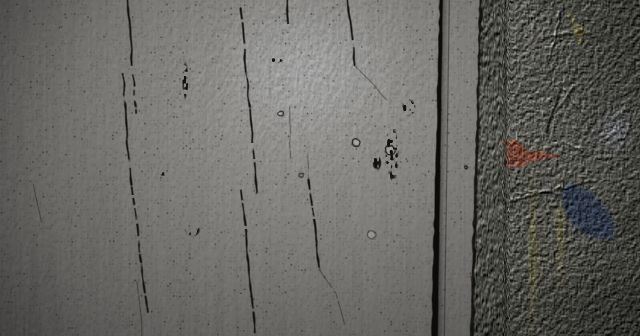
A WebGL 2 fragment shader for this texture:

```glsl
#version 300 es
precision highp float;
uniform vec2 u_resolution;
out vec4 fragColor;

#define ASPECT 1.91
#define GLOW_CENTRE vec2(0.91, 0.79)
#define GLOW_GAIN 0.075
#define CRACK_WIDTH 0.0028
#define SPECK_GRID 105.0
#define WALL_GRAIN 105.0
#define WALL_RELIEF 0.95
#define PAINT_TINT vec3(1.0, 0.99, 0.965)
#define WALL_TINT vec3(1.0, 1.0, 0.93)
#define INK vec3(0.045, 0.045, 0.04)

// Segments as start and end points
const vec4 CRACKS[10] = vec4[10](
  vec4(.381, 1, .405, .664), vec4(.367, .78, .38, .577),
  vec4(.38, .577, .413, .285), vec4(.413, .285, .44, .072),
  vec4(.719, .975, .741, .714), vec4(.741, .714, .769, .428),
  vec4(.721, .433, .761, .01), vec4(.858, 1, .858, .905),
  vec4(1.037, 1, 1.06, .806), vec4(.923, .465, .953, .199));
const vec4 HAIRLINES[7] = vec4[7](
  vec4(1.06, .806, 1.157, .7), vec4(.918, .56, .923, .465),
  vec4(.953, .199, 1.002, .129), vec4(1.002, .129, 1.027, .035),
  vec4(.863, .68, .868, .53), vec4(.102, .45, .122, .34),
  vec4(.41, .16, .425, 0));
// Centre, radius, strength
const vec4 RINGS[6] = vec4[6](
  vec4(1.062, .575, .011, .9), vec4(1.164, .552, .014, .95),
  vec4(1.109, .301, .012, .5), vec4(.838, .662, .008, .8),
  vec4(.9, .478, .006, .7), vec4(1.39, .502, .004, 1));
// Centre, half extents
const vec4 CHIPS[7] = vec4[7](
  vec4(.553, .76, .009, .055), vec4(1.17, .54, .02, .085),
  vec4(1.22, .68, .02, .024), vec4(1.125, .515, .013, .022),
  vec4(.575, .315, .022, .018), vec4(.822, .82, .022, .007),
  vec4(.495, .482, .02, .006));
const vec4 SCRATCHES[7] = vec4[7](
  vec4(1.52, .405, 1.78, .47), vec4(1.54, .43, 1.67, .43),
  vec4(1.62, .89, 1.73, .91), vec4(1.64, .83, 1.67, .97),
  vec4(1.66, .75, 1.74, .67), vec4(1.71, .75, 1.67, .69),
  vec4(1.69, .58, 1.73, .55));

float hash(vec2 p) {
  vec3 q = fract(vec3(p.xyx) * 0.1031);
  q += dot(q, q.yzx + 33.33);
  return fract((q.x + q.y) * q.z);
}

float noise(vec2 p) {
  vec2 i = floor(p), f = fract(p);
  f *= f * (3.0 - 2.0 * f);
  return mix(mix(hash(i), hash(i + vec2(1, 0)), f.x),
             mix(hash(i + vec2(0, 1)), hash(i + 1.0), f.x), f.y);
}

// Lit bumps: height difference along the light direction
float relief(vec2 p) {
  vec2 lit = p + vec2(-0.4, 0.5);
  return noise(p) - noise(lit) + 0.6 * (noise(p * 2.1) - noise(lit * 2.1));
}

float fill(float d) {
  float px = 1.0 / u_resolution.y;
  return 1.0 - smoothstep(-px, px, d);
}

float segment(vec2 p, vec4 s) {
  vec2 a = p - s.xy, b = s.zw - s.xy;
  return length(a - b * clamp(dot(a, b) / dot(b, b), 0.0, 1.0));
}

float blob(vec2 p, vec2 centre, vec2 size) {
  vec2 d = (p - centre) / size;
  return exp(-dot(d, d));
}

vec3 paintedBoard(vec2 p, float light) {
  float worn = blob(p, GLOW_CENTRE, vec2(.34, .25));
  vec3 c = PAINT_TINT * (light + 0.025 * (noise(p * vec2(150, 5)) - 0.5));
  c += GLOW_GAIN * blob(p, GLOW_CENTRE, vec2(.22, .18)) * vec3(.9, 1, 1.15);
  c += relief(p * vec2(120, 75)) * (0.025 + 0.07 * worn);

  // Scattered specks
  vec2 grid = p * SPECK_GRID, cell = floor(grid);
  float pick = hash(cell + 7.0);
  vec2 shift = 0.3 + 0.4 * vec2(hash(cell), hash(cell + 41.0));
  float speck = fill((length(fract(grid) - shift) - 0.22) / SPECK_GRID);
  c *= 1.0 - speck * step(0.76, pick) * (0.16 + 0.3 * step(0.975, pick));

  // Cracks and hairlines, broken along their length
  vec2 w = p + vec2(0.005 * (noise(vec2(p.y * 28.0, 3)) - 0.5), 0);
  float ink = 0.0, solid = smoothstep(0.12, 0.3, noise(p * vec2(15, 65)));
  float width = CRACK_WIDTH * (0.5 + 0.8 * noise(p.yy * 35.0));
  for (int i = 0; i < 10; i++) ink = max(ink, solid * fill(segment(w, CRACKS[i]) - width));
  for (int i = 0; i < 7; i++) ink = max(ink, 0.5 * solid * fill(segment(w, HAIRLINES[i]) - 0.0012));

  // Blisters and chipped clusters
  for (int i = 0; i < 6; i++) {
    vec4 r = RINGS[i];
    float d = length(p - r.xy) + 0.004 * (noise(p * 130.0) - 0.5) - r.z;
    ink = max(ink, r.w * fill(abs(d) - 0.002));
    c += 0.08 * fill(d);
  }
  float flakes = smoothstep(0.53, 0.68, noise(p * vec2(125, 95)));
  for (int i = 0; i < 7; i++)
    ink = max(ink, flakes * smoothstep(0.25, 0.6, blob(p, CHIPS[i].xy, CHIPS[i].zw)));
  return mix(c, INK, ink * 0.95);
}

vec3 roughWall(vec2 p, float light) {
  float border = 1.0 - smoothstep(1.495, 1.525, p.x);
  float bumps = relief(p * WALL_GRAIN * mix(vec2(1), vec2(1.25, .65), border));
  vec3 c = WALL_TINT * (light * (0.72 - 0.08 * border) + 0.05 * (noise(p * 9.0) - 0.5));

  // Worn paint stains
  float rag = 0.025 * (noise(p * 45.0) - 0.5);
  vec2 t = p - vec2(1.505, .54);
  float wedge = max(-t.x, abs(t.y) - 0.045 + 0.32 * t.x) + rag;
  c = mix(c, vec3(.46, .24, .18), 0.8 - 0.8 * smoothstep(-0.01, 0.01, wedge));
  vec2 q = mat2(.7, .7, -.7, .7) * (p - vec2(1.75, .37));
  float patchArea = blob(q.yx, vec2(0), vec2(.055, .11)) + rag * 6.0;
  c = mix(c, vec3(.16, .2, .27), 0.85 * smoothstep(0.25, 0.6, patchArea));
  c = mix(c, vec3(.43, .45, .48), 0.6 * blob(p, vec2(1.83, .61), vec2(.04, .05)));
  float runs = blob(p, vec2(1.59, .25), vec2(.013, .17));
  runs = max(runs, blob(p, vec2(1.67, .3), vec2(.012, .13)));
  runs = max(runs, fill(segment(p + rag, vec4(1.7, .96, 1.74, .88)) - 0.007));
  c = mix(c, vec3(.43, .4, .23), 0.55 * runs);

  // Pale scratches with a shadow beside them
  vec2 s = p + rag * 0.4;
  for (int i = 0; i < 7; i++) {
    c += 0.14 * fill(segment(s, SCRATCHES[i]) - 0.003);
    c -= 0.16 * fill(segment(s + vec2(-.004, .007), SCRATCHES[i]) - 0.003);
  }
  c *= 1.0 - 0.7 * fill(segment(s, vec4(1.635, .61, 1.665, .71)) - 0.004);
  return c * (1.0 + bumps * WALL_RELIEF) + bumps * 0.04;
}

void main() {
  vec2 p = gl_FragCoord.xy / u_resolution * vec2(ASPECT, 1);
  float light = 0.23 + 0.33 * blob(p, vec2(.92, .7), vec2(1.1, .87));
  light *= 1.0 - 0.2 * smoothstep(0.75, 1.15, length(p - vec2(.955, .5)));

  // Slanted joints between door, frame and wall
  float wobble = 0.004 * (noise(vec2(p.y * 45.0, 9)) - 0.5);
  float gapLeft = mix(1.287, 1.312, p.y) + wobble, gapRight = mix(1.307, 1.322, p.y);
  float frameRight = mix(1.405, 1.432, p.y) + wobble;
  vec3 c = paintedBoard(p, light);
  float bevel = smoothstep(0.0, 0.022, p.x - gapRight);
  c *= mix(1.0, 0.72 + 0.28 * bevel, step(gapRight, p.x));
  c *= 1.0 - 0.45 * fill(abs(p.x - gapRight - 0.019) - 0.0015);
  c = mix(c, INK, fill(max(gapLeft - p.x, p.x - gapRight)));
  c = mix(roughWall(p, light), c, fill(p.x - frameRight));
  float chipped = 0.002 + 0.004 * noise(vec2(p.y * 60.0, 2));
  c = mix(c, INK, 0.85 * fill(abs(p.x - frameRight - 0.003) - chipped));
  c *= 1.0 - 0.3 * fill(abs(p.x - 1.508 - wobble) - 0.004);
  fragColor = vec4(clamp(c, 0.0, 1.0), 1);
}
```
